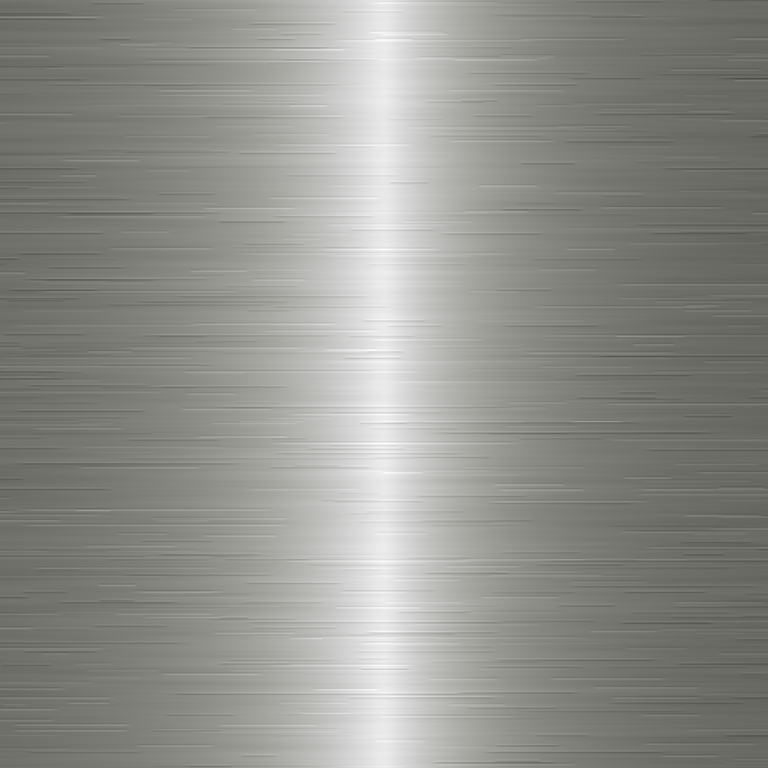
Give the GLSL for this texture, as a WebGL 2 fragment shader.

```glsl
#version 300 es
precision highp float;

uniform vec2 u_resolution;
out vec4 fragColor;

// Sheen: brightness falls off faster on the right than on the left
const float SHEEN_CENTER = 0.5;
const float SHEEN_GAIN = 0.555;
const float SHEEN_ROUNDING = 0.008;
const float FALLOFF_LEFT = 0.20;
const float FALLOFF_RIGHT = 0.15;
const float BASE_LEVEL = 0.385;
const vec3 WARM_TINT = vec3(0.0, 0.004, -0.019);

// Brushing: long soft grain plus separate scratches
const float GRAIN_AMOUNT = 0.030;
const float FINE_GRAIN_AMOUNT = 0.022;
const int SCRATCH_LAYERS = 4;
const float SCRATCH_ROWS = 150.0;
const float SCRATCH_DENSITY = 0.22;
const float SCRATCH_DEPTH = 0.075;

float hash(vec2 p) {
    vec3 q = fract(vec3(p.xyx) * 0.1031);
    q += dot(q, q.yzx + 33.33);
    return fract((q.x + q.y) * q.z);
}

float valueNoise(vec2 p) {
    vec2 cell = floor(p);
    vec2 f = fract(p);
    f = f * f * (3.0 - 2.0 * f);
    float low = mix(hash(cell), hash(cell + vec2(1.0, 0.0)), f.x);
    float high = mix(hash(cell + vec2(0.0, 1.0)), hash(cell + 1.0), f.x);
    return mix(low, high, f.y);
}

float sheen(float x) {
    float offset = x - SHEEN_CENTER;
    float side = smoothstep(-0.02, 0.02, offset);
    float falloff = mix(FALLOFF_LEFT, FALLOFF_RIGHT, side);
    float distanceToCenter = sqrt(offset * offset + SHEEN_ROUNDING * SHEEN_ROUNDING);
    return BASE_LEVEL + SHEEN_GAIN * exp(-distanceToCenter / falloff);
}

float grain(vec2 uv) {
    float broad = valueNoise(uv * vec2(3.0, 110.0) + 17.0) - 0.5;
    float fine = valueNoise(uv * vec2(9.0, 330.0) + 71.0) - 0.5;
    return GRAIN_AMOUNT * broad + FINE_GRAIN_AMOUNT * fine;
}

// A thin groove with a lit lip on one side, faded at both ends
float scratchLayer(vec2 uv, float layer) {
    float columns = 2.0 + layer;
    float seed = 41.0 * layer;
    float y = uv.y * SCRATCH_ROWS + 0.37 * layer;
    float row = floor(y);
    float x = uv.x * columns + hash(vec2(row, seed + 3.0));
    vec2 id = vec2(floor(x), row) + seed;

    float present = step(hash(id + 5.3), SCRATCH_DENSITY);
    float halfLength = mix(0.10, 0.42, hash(id + 11.7));
    float middle = mix(halfLength, 1.0 - halfLength, hash(id + 23.1));
    float along = abs(fract(x) - middle);
    float span = 1.0 - smoothstep(halfLength * 0.8, halfLength, along);

    float across = fract(y) - 0.5;
    float groove = exp(-pow((across + 0.12) / 0.17, 2.0));
    float lip = exp(-pow((across - 0.20) / 0.15, 2.0));
    float polarity = hash(id + 31.9) < 0.5 ? -1.0 : 1.0;
    float strength = mix(0.3, 1.0, hash(id + 47.3));
    return present * span * strength * polarity * (groove - 0.6 * lip);
}

void main() {
    vec2 uv = gl_FragCoord.xy / u_resolution;

    float level = sheen(uv.x) + grain(uv);
    for (int i = 0; i < SCRATCH_LAYERS; i++) {
        level += SCRATCH_DEPTH * scratchLayer(uv, float(i));
    }

    // The tint fades out toward the bright centre
    float tintAmount = 1.0 - smoothstep(0.62, 0.85, level);
    vec3 color = vec3(level) + WARM_TINT * tintAmount;
    fragColor = vec4(clamp(color, 0.0, 1.0), 1.0);
}
```
